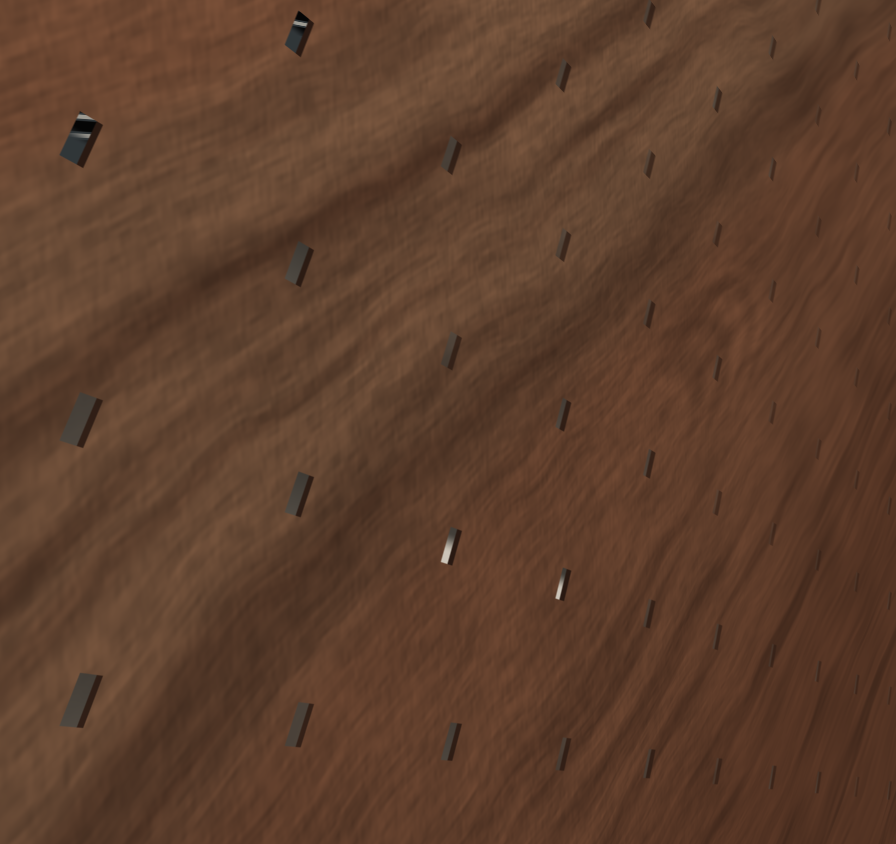
A Shadertoy shader for this texture:

```glsl
// Wooden panel in perspective, with diagonal grain and a grid of small slanted slots.

// Perspective, in canvas heights: depth grows toward the vanishing point on the right
const vec2 VANISH = vec2(1.543, 0.009);
const float COLUMN_SCALE = 6.653;
const float ROW_SCALE = 1.528;

// Slots, in grid cells
const vec2 FIRST_SLOT = vec2(4.6, 0.485);
const vec2 SLOT_HALF = vec2(0.044, 0.098);
const float SLOT_SLANT = 0.39;
const vec2 GLINT_CENTER = vec2(7.1, 1.485);
const float MIRROR_GRAIN = -2.4;

// Wood
const vec2 ARCH_TIP = vec2(-5.95, 14.6);
const vec3 TAN = vec3(0.415, 0.295, 0.213);
const vec3 RED_TAN = vec3(0.415, 0.272, 0.190);
const vec3 RED_BROWN = vec3(0.375, 0.243, 0.170);
const vec3 DEEP_RED = vec3(0.325, 0.200, 0.137);
const vec3 DARK_GRAIN = vec3(0.235, 0.145, 0.100);

// Slot surfaces
const vec3 WALL = vec3(0.16, 0.098, 0.07);
const vec3 METAL = vec3(0.30, 0.285, 0.26);
const vec3 MIRROR = vec3(0.19, 0.21, 0.22);
const vec3 GLINT = vec3(0.80, 0.77, 0.72);

float hash(vec2 p) {
    return fract(sin(dot(p, vec2(127.1, 311.7))) * 43758.55);
}

float noise(vec2 p) {
    vec2 i = floor(p), f = fract(p);
    f = f * f * (3.0 - 2.0 * f);
    return mix(mix(hash(i), hash(i + vec2(1, 0)), f.x),
               mix(hash(i + vec2(0, 1)), hash(i + vec2(1, 1)), f.x), f.y);
}

// Signed noise that fades out once finer than a pixel
float grain(vec2 fiber, vec2 freq, float pixel) {
    float fade = 1.0 - smoothstep(0.35, 1.0, freq.x * pixel);
    return (noise(fiber * freq) - 0.5) * fade;
}

// Soft bump around a center
float band(float x, float center, float width) {
    float d = (x - center) / width;
    return exp(-d * d);
}

vec3 wood(vec2 board, float pixel) {
    // x crosses the fibers, y runs along them
    vec2 fiber = vec2(board.y - board.x, board.x + board.y);
    float g = fiber.x + 0.28 * (noise(fiber * vec2(0.7, 0.45)) - 0.5)
            + 0.07 * (noise(fiber * vec2(3.0, 1.6)) - 0.5);
    vec2 bent = vec2(g, fiber.y);

    // Broad color zones
    vec3 col = mix(TAN, RED_TAN, smoothstep(-2.4, -1.9, g));
    col = mix(col, RED_BROWN, smoothstep(-4.5, -5.4, g));
    col = mix(col, DEEP_RED, smoothstep(-6.5, -10.5, g));
    float dark = 0.50 * band(g, -3.03, 0.14) + 0.50 * band(g, -4.68, 0.32)
               + 0.22 * band(g, -3.55, 0.10);

    // Long streaks, stronger on the far side
    float farSide = smoothstep(-5.5, -10.0, g);
    float streak = noise(bent * vec2(4.5, 0.22)) * 0.6 + noise(bent * vec2(9.0, 0.4)) * 0.4;
    dark += mix(0.30, 0.62, farSide) * smoothstep(0.50, 0.82, streak);
    col = mix(col, DARK_GRAIN, clamp(dark, 0.0, 0.85));

    // Nested arches of growth rings
    vec2 a = fiber - ARCH_TIP;
    float arch = smoothstep(0.9, 0.2, abs(a.x)) * smoothstep(0.3, -0.2, a.y)
               * smoothstep(-4.0, -1.5, a.y);
    float light = 0.07 * arch * sin(7.0 * (a.y + 4.0 * a.x * a.x));

    // Fine fibers and short flecks
    light += 0.14 * grain(bent, vec2(16.0, 1.3), pixel);
    light += 0.15 * grain(bent, vec2(36.0, 6.0), pixel);
    light += 0.10 * grain(board, vec2(46.0, 16.0), pixel);
    light += 0.10 * (noise(board * 1.7) - 0.5);
    return col * (1.0 + light);
}

void mainImage(out vec4 fragColor, in vec2 fragCoord) {
    vec2 p = fragCoord / iResolution.y;

    // Project the canvas onto the board
    float depth = COLUMN_SCALE / (VANISH.x - p.x);
    vec2 board = vec2(depth, (p.y - VANISH.y) * depth / ROW_SCALE);
    vec2 pixel = vec2(depth * depth / COLUMN_SCALE, depth / ROW_SCALE) / iResolution.y;
    vec3 col = wood(board, pixel.x);

    // Nearest slot, sheared upright
    vec2 id = floor(board - FIRST_SLOT + 0.5);
    vec2 center = id + FIRST_SLOT;
    vec2 q = board - center;
    q.x -= SLOT_SLANT * q.y;
    vec2 inside = smoothstep(-pixel, pixel, SLOT_HALF - abs(q));
    float wear = hash(id + 3.0);

    // Lit metal on the left, shadowed wall on the right
    float split = SLOT_HALF.x * mix(0.45, -0.25, smoothstep(4.6, 9.0, center.x));
    float face = smoothstep(pixel.x, -pixel.x, q.x - split);
    vec3 metal = mix(METAL, RED_BROWN, 0.5 * wear * smoothstep(5.0, 11.0, center.x));
    metal *= 0.9 + 0.25 * q.y / SLOT_HALF.y * (wear - 0.5);

    // Striped reflection near the top left, bright glint near the light
    float mirrored = step(MIRROR_GRAIN, center.y - center.x);
    float stripe = sin(75.0 * q.y - 45.0 * q.x + 6.0 * wear);
    float upper = smoothstep(-0.02, 0.04, q.y);
    vec3 reflection = mix(MIRROR, vec3(0.02), upper * smoothstep(-0.5, 0.1, stripe));
    reflection = mix(reflection, GLINT, 0.7 * upper * smoothstep(0.85, 0.6, abs(stripe + 1.5)));
    metal = mix(metal, reflection, mirrored);
    float glint = smoothstep(0.8, 0.5, distance(center, GLINT_CENTER));
    metal = mix(metal, GLINT, glint * smoothstep(0.07, -0.04, q.y));

    float opacity = mix(0.95, 0.5, smoothstep(7.0, 12.0, center.x)) * (1.0 - 0.25 * wear);
    opacity = max(opacity, max(mirrored, glint));
    col = mix(col, mix(WALL, metal, face), inside.x * inside.y * opacity);
    fragColor = vec4(col, 1.0);
}
```
